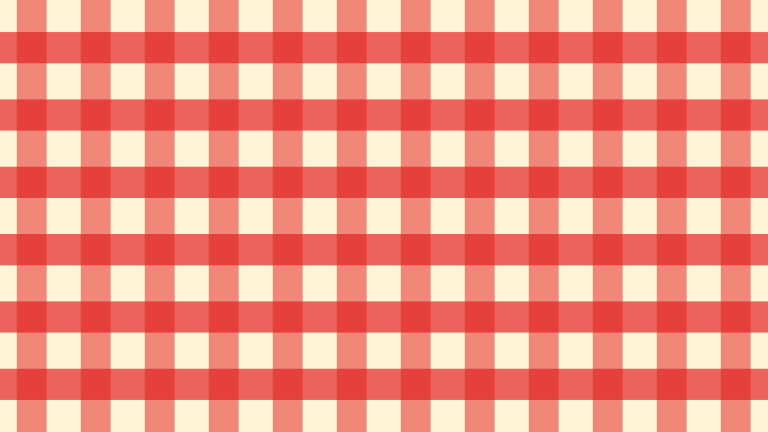
This pattern is drawn by a Shadertoy shader. Its source:

```glsl
// Gingham cloth: vertical and horizontal bands crossing over a cream ground.
// Each set of bands is a repeated 1D distance turned into smooth coverage,
// and the two coverages blend four flat colours.

// Lengths are in units of canvas height, measured from the canvas centre.
const vec2 PERIOD = vec2(0.14815, 0.15586);    // spacing of bands along x, y
const vec2 BAND_WIDTH = vec2(0.0692, 0.0723);  // vertical, horizontal bands
const vec2 OFFSET = vec2(-0.0007, 0.0);        // shift of the whole weave

const vec3 GROUND = vec3(1.00, 0.96, 0.84);
const vec3 VERTICAL = vec3(0.94, 0.53, 0.47);
const vec3 HORIZONTAL = vec3(0.92, 0.39, 0.36);
const vec3 CROSSING = vec3(0.90, 0.25, 0.24);

// Signed distance to the nearest band edge on each axis, negative inside.
// The centre of the canvas lies midway between two bands.
vec2 bandDistance(vec2 p) {
    vec2 fromBandCentre = (fract(p / PERIOD) - 0.5) * PERIOD;
    return abs(fromBandCentre) - 0.5 * BAND_WIDTH;
}

void mainImage(out vec4 fragColor, in vec2 fragCoord) {
    vec2 p = (fragCoord - 0.5 * iResolution.xy) / iResolution.y - OFFSET;
    float pixel = 1.0 / iResolution.y;

    // Antialiased coverage: x for vertical bands, y for horizontal ones
    vec2 cover = clamp(0.5 - bandDistance(p) / pixel, 0.0, 1.0);

    // Blend across each row, then between the rows
    vec3 gapRow = mix(GROUND, VERTICAL, cover.x);
    vec3 bandRow = mix(HORIZONTAL, CROSSING, cover.x);
    fragColor = vec4(mix(gapRow, bandRow, cover.y), 1.0);
}
```
